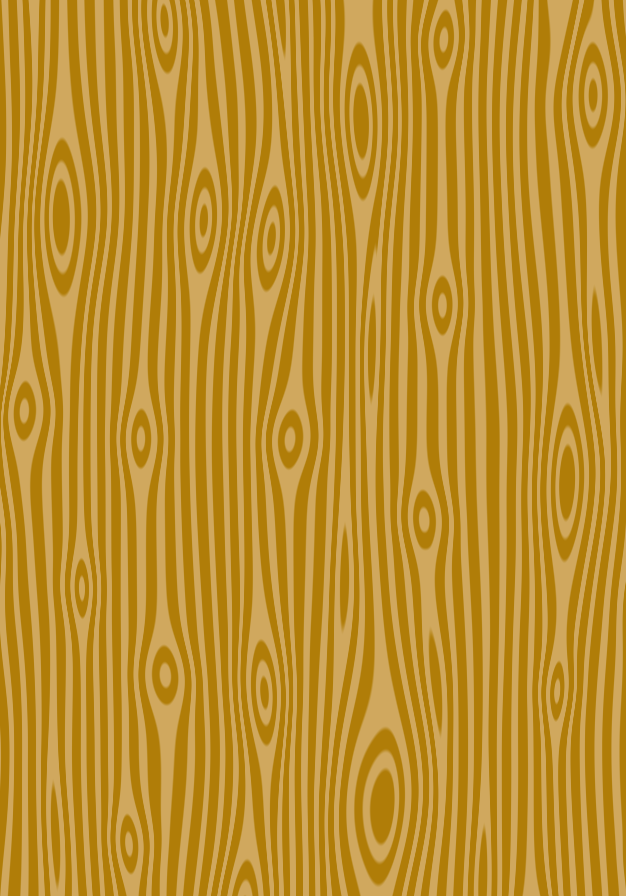
Write a WebGL 1 fragment shader that draws this texture.

```glsl
precision highp float;
// Flat two-tone wood grain: upright stripes are the level lines of a warped
// x coordinate. Scattered lens-shaped knots push the stripes aside and carry
// concentric rings; very slim knots read as forks in the grain.
uniform vec2 u_resolution;

const float STRIPES = 38.0;           // stripes across the canvas width
const vec2 CELL = vec2(6.0, 13.0);    // knot cell, in stripe widths

float hash(vec2 p) {
  vec3 q = fract(vec3(p.xyx) * 0.1031);
  q += dot(q, q.yzx + 33.33);
  return fract((q.x + q.y) * q.z);
}

float noise(vec2 p) {
  vec2 i = floor(p), f = fract(p);
  f = f * f * (3.0 - 2.0 * f);
  return mix(mix(hash(i), hash(i + vec2(1.0, 0.0)), f.x),
             mix(hash(i + vec2(0.0, 1.0)), hash(i + vec2(1.0, 1.0)), f.x), f.y);
}

// Half width and half height of a knot, chosen by a random number
vec2 knotSize(float pick) {
  if (pick > 0.74) return vec2(0.42, 4.6);
  float width = pick < 0.16 ? 1.28 : (pick < 0.42 ? 1.0 : 0.7);
  return vec2(width, width * (2.0 + 1.7 * width));
}

void main() {
  vec2 p = gl_FragCoord.xy / u_resolution.x * STRIPES + 100.0;
  float pixel = STRIPES / u_resolution.x;

  // Slow sway and uneven stripe spacing
  p.x += 1.7 * noise(p * vec2(0.25, 0.055)) + 0.3 * noise(p * vec2(0.5, 0.12) + 40.0);

  float grain = p.x;
  float rim = -1.0;      // pale outline around knots
  float rings = 0.0;     // signed pale area inside a knot
  bool inKnot = false;

  for (int i = -1; i <= 1; i++) {
    float column = floor(p.x / CELL.x) + float(i);
    float stagger = hash(vec2(column, 7.0));
    for (int j = -1; j <= 1; j++) {
      float row = floor(p.y / CELL.y + stagger) + float(j);
      vec2 id = vec2(column, row);
      vec2 size = knotSize(hash(id + 19.0));
      vec2 center = vec2(column * CELL.x + 1.0 + floor(5.0 * hash(id)),
                         (row - stagger + 0.3 + 0.4 * hash(id + 53.0)) * CELL.y);

      // Squared radius of a lens with slightly pointed ends
      float offset = grain - center.x;
      vec2 d = vec2(offset, p.y - center.y) / size;
      d *= d;
      float r2 = d.x * (1.0 + 0.6 * d.y) + d.y;
      float depth = (1.0 - sqrt(r2)) * size.x;

      rim = max(rim, 0.14 - abs(depth));
      if (r2 < 1.0) {
        inKnot = true;
        rings = max(0.14 - depth, 0.135 - abs(depth - 0.6));
      }
      // Stripes part around the knot and close again further out
      grain = center.x + offset * (1.0 - exp(-0.5 * max(r2 - 1.0, 0.0)));
    }
  }

  // Pale stripes sit on whole numbers, with hand-drawn width changes
  float line = floor(grain + 0.5);
  float halfWidth = 0.155 + 0.1 * noise(vec2(line * 3.7, p.y * 0.12));
  float pale = max(halfWidth - abs(grain - line), rim);
  if (inKnot) pale = rings;

  vec3 darkWood = vec3(0.69, 0.49, 0.03);
  vec3 paleWood = vec3(0.815, 0.66, 0.37);
  float blend = smoothstep(-0.7 * pixel, 0.7 * pixel, pale);
  gl_FragColor = vec4(mix(darkWood, paleWood, blend), 1.0);
}
```
